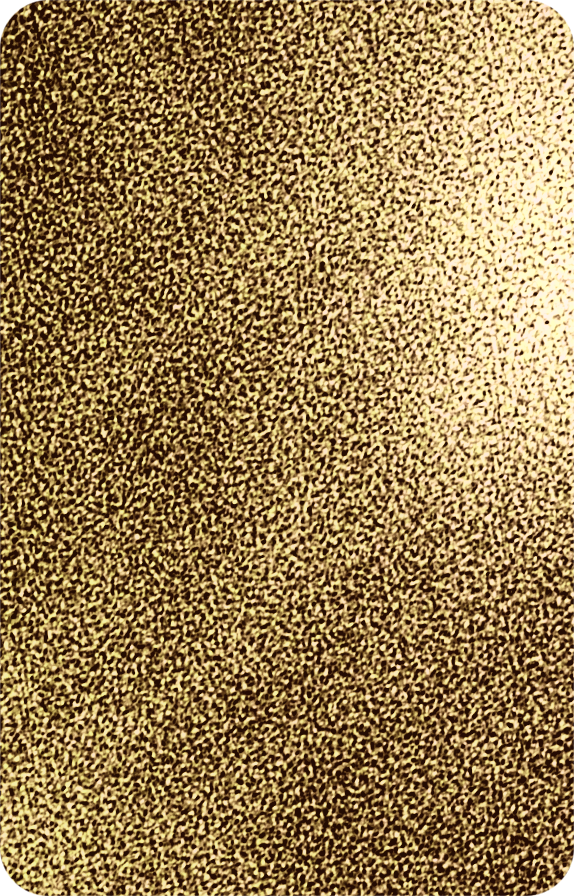
This texture is drawn by a WebGL 1 fragment shader. Its source:

```glsl
precision highp float;
uniform vec2 u_resolution;

#define GRAINS 150.0        // grain cells across the width
#define GRAIN_SIZE 0.69     // grain radius in cells
#define STRETCH 1.27        // grain elongation
#define LEAN 1.0            // mean grain direction in radians
#define CLUMPING 0.16       // how far neighbouring grains merge
#define FINE 0.34           // share of finer grains
#define CONTRAST 3.3
#define EXPOSURE -0.22
#define GLOW 1.85           // strength of the light at the right edge
#define PATCHES 0.14        // strength of the broad patches
#define TINT 0.12           // hue variation between grains
#define CORNER 0.085        // corner radius

const vec3 SHADOW = vec3(0.14, 0.045, 0.01);
const vec3 UMBER  = vec3(0.36, 0.23, 0.09);
const vec3 BRONZE = vec3(0.57, 0.44, 0.23);
const vec3 GOLD   = vec3(0.78, 0.65, 0.40);
const vec3 STRAW  = vec3(0.95, 0.87, 0.58);
const vec3 CREAM  = vec3(0.97, 0.91, 0.72);

vec3 hash3(vec2 cell) {
  vec3 p = fract(vec3(cell.xyx) * vec3(0.1031, 0.1030, 0.0973));
  p += dot(p, p.yxz + 33.33);
  return fract((p.xxy + p.yzz) * p.zyx);
}

// Overlapping bright and dark ripples: x = relief, y = local hue
vec2 grainField(vec2 p) {
  vec2 base = floor(p);
  float relief = 0.0, hue = 0.0, total = 0.001;
  for (int j = -2; j <= 2; j++) {
    for (int i = -2; i <= 2; i++) {
      vec2 cell = base + vec2(float(i), float(j));
      vec3 rnd = hash3(cell);
      vec3 look = hash3(cell + 271.0);
      vec2 d = p - cell - rnd.xy;
      float angle = LEAN + (look.x - 0.5) * 1.6;
      vec2 axis = vec2(cos(angle), sin(angle));
      vec2 q = vec2(dot(d, axis) / STRETCH, dot(d, vec2(-axis.y, axis.x)) * 1.12);
      float r2 = dot(q, q) / (GRAIN_SIZE * GRAIN_SIZE);
      float fall = exp(-r2);
      float height = (rnd.z < 0.5 ? -1.0 : 1.0) * mix(0.3, 1.1, look.z);
      relief += height * (1.0 - (1.0 - CLUMPING) * r2) * fall;
      hue += (look.y - 0.5) * fall;
      total += fall;
    }
  }
  return vec2(relief, 2.0 * hue / total);
}

vec3 goldRamp(float t) {
  vec3 c = mix(SHADOW, UMBER, smoothstep(0.08, 0.27, t));
  c = mix(c, BRONZE, smoothstep(0.27, 0.45, t));
  c = mix(c, GOLD, smoothstep(0.45, 0.66, t));
  c = mix(c, STRAW, smoothstep(0.66, 0.88, t));
  return mix(c, CREAM, smoothstep(0.87, 0.97, t));
}

// Broad patches, darker at the upper left and lower right
float patches(vec2 p, vec2 size) {
  float s = sin(p.x * 7.0 + 1.5 * sin(p.y * 4.0)) * sin(p.y * 6.0 + 0.7);
  s += 0.7 * sin(p.x * 19.0 - p.y * 11.0 + 2.0 * sin(p.y * 9.0));
  vec2 c = p - 0.5 * size;
  return PATCHES * (s + 6.0 * c.x * c.y);
}

float roundedBox(vec2 p, vec2 halfSize, float radius) {
  vec2 q = abs(p) - halfSize + radius;
  return length(max(q, 0.0)) + min(max(q.x, q.y), 0.0) - radius;
}

void main() {
  vec2 p = gl_FragCoord.xy / u_resolution.x;
  vec2 size = u_resolution / u_resolution.x;
  vec2 grain = grainField(p * GRAINS);
  grain.x += FINE * grainField(p * GRAINS * 1.6 + 37.0).x;

  // Light from the upper right edge
  vec2 toLight = (p - vec2(1.03, 0.71 * size.y)) / vec2(0.36, 0.44);
  float glow = exp(-dot(toLight, toLight));

  // Relief and light to an even spread of tones
  float light = EXPOSURE + GLOW * glow + patches(p, size);
  float tone = 1.0 / (1.0 + exp(-CONTRAST * grain.x - 1.7 * light));
  vec3 color = goldRamp(tone);

  // Yellower on the left, rosier near the light
  float warmth = grain.y + 0.5 * (p.x - 0.55);
  color *= 1.0 + TINT * warmth * vec3(0.2, -0.3, 1.2);
  color += glow * tone * vec3(0.08, 0.08, 0.12);

  // White outside the rounded card
  float edge = roundedBox(p - 0.5 * size, 0.5 * size, CORNER);
  float pixel = 1.0 / u_resolution.x;
  color = mix(color, vec3(1.0), smoothstep(-pixel, pixel, edge));
  gl_FragColor = vec4(clamp(color, 0.0, 1.0), 1.0);
}
```
